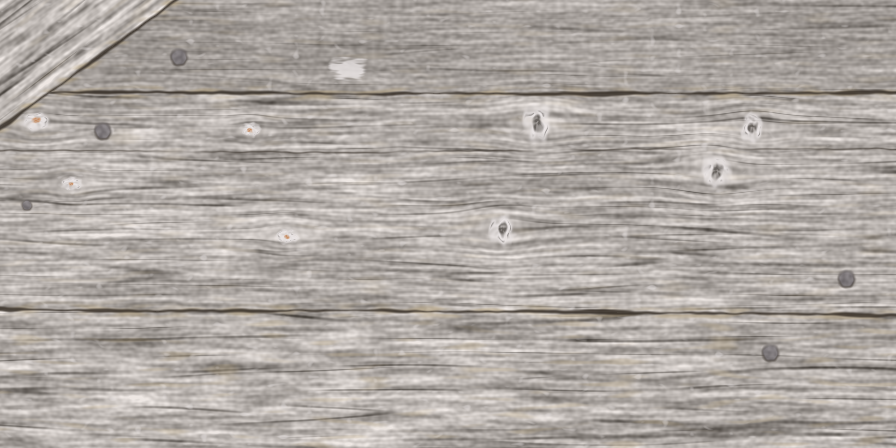
A Shadertoy shader for this texture:

```glsl
// Weathered grey deck boards with split grain, bleached knots, nail heads and a diagonal corner board.

// Board settings: tone, grain contrast, grain fineness, crack strength
const vec4 TOP_BOARD    = vec4(0.59, 0.40, 1.00, 0.20);
const vec4 MIDDLE_BOARD = vec4(0.69, 0.62, 1.00, 0.36);
const vec4 BOTTOM_BOARD = vec4(0.69, 0.66, 0.80, 0.46);
const vec4 CORNER_BOARD = vec4(0.74, 0.78, 0.85, 0.46);

const vec3 DARK_WOOD = vec3(0.29, 0.27, 0.25);
const vec3 PALE_WOOD = vec3(0.905, 0.88, 0.865);
const vec3 BLEACHED  = vec3(0.92, 0.90, 0.90);
const vec3 GAP       = vec3(0.21, 0.18, 0.15);
const vec3 STRAW     = vec3(0.72, 0.65, 0.52);
const vec3 RUST      = vec3(0.75, 0.48, 0.28);
const vec3 IRON      = vec3(0.49, 0.47, 0.48);

const float UPPER_SEAM = 0.792;
const float LOWER_SEAM = 0.310;
const float LONG_SPLIT = 0.664;
const float SEAM_WIDTH = 0.0038;
const vec2 CORNER_START = vec2(0.0, 0.714);
const vec2 CORNER_ALONG = vec2(0.806, 0.592);
const int KNOTS = 8;
const int NAILS = 5;
const float NAIL_RADIUS = 0.019;

vec2 gradientAt(vec2 cell) {
    float h = fract(sin(dot(cell, vec2(127.1, 311.7))) * 43758.5);
    return vec2(cos(6.2832 * h), sin(6.2832 * h));
}

float gradientNoise(vec2 p) {
    vec2 i = floor(p), f = p - i;
    vec2 u = f * f * f * (f * (f * 6.0 - 15.0) + 10.0);
    vec2 e = vec2(1.0, 0.0);
    float a = dot(gradientAt(i), f);
    float b = dot(gradientAt(i + e.xy), f - e.xy);
    float c = dot(gradientAt(i + e.yx), f - e.yx);
    float d = dot(gradientAt(i + 1.0), f - 1.0);
    return mix(mix(a, b, u.x), mix(c, d, u.x), u.y);
}

// 1 below the edge, 0 above it
float below(float edge, float soft, float v) {
    return 1.0 - smoothstep(edge - soft, edge + soft, v);
}

// Knot centre in xy, radius in z
vec3 knotAt(int i) {
    float k = float(i);
    return vec3(2.0 * fract(0.6 + 0.24 * k), 0.6 + 0.14 * sin(1.1 + 1.06 * k), 0.028 + 0.009 * cos(1.3 * k));
}

// Thin dark splits that open and close along the fibres
float splits(vec2 g, float rows, float seed) {
    float line = below(0.035, 0.035, abs(gradientNoise(g * vec2(1.1, rows) + seed)));
    return line * smoothstep(-0.2, 0.3, gradientNoise(g * vec2(4.0, rows) + seed + 5.2));
}

// Wood brightness; q.x runs along the fibres
float woodTone(vec2 q, vec4 board) {
    q.y += 0.007 * gradientNoise(q * vec2(2.5, 4.0));
    vec2 g = q * vec2(1.0, board.z);
    float fibre = 0.26 * gradientNoise(g * vec2(2.0, 30.0))
                + 0.52 * gradientNoise(g * vec2(4.0, 76.0) + 7.3)
                + 0.50 * gradientNoise(g * vec2(11.0, 125.0) + 3.1);
    float grit = 0.15 * gradientNoise(q * vec2(75.0, 105.0)) + 0.14 * gradientNoise(q * vec2(38.0, 120.0) + 9.4);
    float mottle = 0.12 * gradientNoise(q * vec2(2.0, 5.0));
    float dark = max(splits(g, 17.0, 11.7), 0.75 * splits(g, 34.0, 27.3));
    return board.x + board.y * fibre + grit + mottle - board.w * dark;
}

void mainImage(out vec4 fragColor, in vec2 fragCoord) {
    vec2 p = fragCoord / iResolution.y;
    float aa = 1.0 / iResolution.y;

    // Board layout
    float wobble = 0.005 * gradientNoise(vec2(p.x * 4.0, 2.5)) + 0.003 * gradientNoise(vec2(p.x * 30.0, 8.5));
    float upper = p.y - UPPER_SEAM - wobble;
    float lower = p.y - LOWER_SEAM + 0.006 * p.x + wobble;
    vec2 cornerAcross = vec2(-CORNER_ALONG.y, CORNER_ALONG.x);
    float corner = dot(p - CORNER_START, cornerAcross) + wobble;
    vec4 board = lower < 0.0 ? BOTTOM_BOARD : (upper < 0.0 ? MIDDLE_BOARD : TOP_BOARD);

    // Fibres bend around the knots
    vec2 q = p;
    for (int i = 0; i < KNOTS; i++) {
        vec3 k = knotAt(i);
        vec2 d = (p - k.xy) / k.z;
        q.y -= 0.5 * k.z * d.y * exp(-0.35 * dot(d * vec2(0.7, 1.0), d * vec2(0.7, 1.0)));
    }
    if (corner > 0.0) {
        board = CORNER_BOARD;
        q = vec2(dot(p, CORNER_ALONG), dot(p, cornerAcross));
    }
    vec3 col = mix(DARK_WOOD, PALE_WOOD, clamp(woodTone(q, board), 0.0, 1.05));

    // Warm stains, strongest on the bottom board
    float stain = smoothstep(0.15, 0.5, gradientNoise(q * vec2(9.0, 60.0) + 21.0));
    col = mix(col, STRAW, stain * (lower < 0.0 ? 0.35 : 0.15));

    // Small bleached chips
    float chip = smoothstep(0.35, 0.6, gradientNoise(p * vec2(34.0, 60.0) + 40.0));
    col = mix(col, BLEACHED, 0.45 * chip);

    // Long split through the middle board
    float splitLine = abs(p.y - LONG_SPLIT - wobble + 0.004 * sin(3.0 * p.x));
    float splitFade = smoothstep(-0.4, 0.2, gradientNoise(vec2(p.x * 6.0, 14.5)));
    col = mix(col, GAP, 0.65 * splitFade * below(0.0015, 1.2 * aa, splitLine));

    // Knots: ragged bleached rim with a hollow or rusty heart
    for (int i = 0; i < KNOTS; i++) {
        vec3 k = knotAt(i);
        bool rusty = (i & 2) != 0;
        vec2 d = (p - k.xy) / k.z * (rusty ? vec2(0.85, 1.25) : vec2(1.15, 0.9));
        float r = length(d);
        float ragged = r + 0.40 * gradientNoise(d * 1.7 + float(i) * 9.0);
        float streak = gradientNoise(d / (r + 0.3) * 2.5 + vec2(float(i) * 5.0, 2.0 * r));
        col = mix(col, BLEACHED, below(0.90, 0.25, ragged) * clamp(0.8 + 0.7 * streak, 0.0, 0.95));
        float heart = below(rusty ? 0.26 : 0.40, 0.16, ragged + 0.2 * abs(d.x));
        col = mix(col, rusty ? RUST : DARK_WOOD, 0.8 * heart * clamp(0.85 + streak, 0.0, 1.0));
        float ring = below(0.05, 0.08, abs(ragged - 0.70)) * smoothstep(-0.1, 0.4, streak);
        col = mix(col, DARK_WOOD, 0.5 * ring);
    }

    // Scuffed pale patch on the top board
    vec2 scuff = (p - vec2(0.78, 0.846)) / vec2(0.043, 0.024);
    float scuffEdge = length(scuff) + 0.45 * gradientNoise(scuff * 1.6) + 0.3 * gradientNoise(scuff * vec2(2.0, 5.0));
    col = mix(col, BLEACHED, 0.8 * below(0.9, 0.25, scuffEdge));

    // Nail heads with dark rims
    for (int i = 0; i < NAILS; i++) {
        float n = float(i);
        vec2 d = p - vec2(2.0 * fract(0.2 - 0.085 * n), 0.872 - 0.165 * n);
        float radius = NAIL_RADIUS * (i == 2 ? 0.6 : 1.0);
        float r = length(d) + 0.002 * gradientNoise(d * 90.0);
        vec3 head = IRON + 2.0 * d.y + 0.12 * gradientNoise(p * 90.0);
        float rim = smoothstep(0.7, 1.0, r / radius) * (0.55 - 0.3 * d.y / radius);
        col = mix(col, mix(head, GAP, rim), 0.95 * below(radius, 2.0 * aa, r));
    }

    // Gaps between boards, with worn straw-coloured lips
    float seam = corner > 0.0 ? corner : min(min(abs(upper), abs(lower)), abs(corner));
    float lip = below(0.012, 0.008, seam) * smoothstep(-0.1, 0.4, gradientNoise(p * vec2(12.0, 70.0)));
    col = mix(col, STRAW, 0.6 * lip);
    float gapWidth = SEAM_WIDTH * (1.0 + 1.2 * gradientNoise(vec2(p.x * 11.0, 31.5)));
    col = mix(col, GAP, 0.85 * below(gapWidth, 1.5 * aa, seam));

    fragColor = vec4(clamp(col, 0.0, 1.0), 1.0);
}
```
